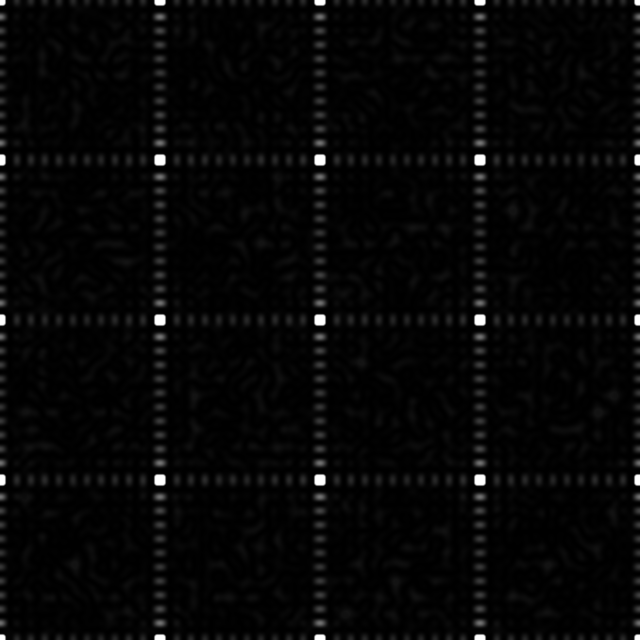
Give the GLSL for this pattern, as a WebGL 1 fragment shader.

```glsl
precision highp float;

uniform vec2 u_resolution;

const float PI = 3.14159265;
const float REPEATS = 4.0;            // cells across and down
const float LOBE_PITCH = 0.0876;      // spacing of side lobes, in cells
const float LOBE_START = 0.062;       // first dark gap beside a peak
const float PEAK_HALF = 0.0345;       // half width of a bright peak
const float PEAK_ROUND = 0.018;       // its corner radius
const float PEAK_SOFT = 0.008;        // its edge softness
const float COLUMN_LEVEL = 0.27;      // lobes strung vertically
const float ROW_LEVEL = 0.16;         // lobes strung horizontally
const float FIRST_LOBE_GAIN = 0.65;   // extra light next to a peak, columns only
const float CROSS_LEVEL = 0.12;       // faint lobes off the axes
const float CROSS_FALLOFF = 5.0;
const float SPECKLE_CELLS = 38.0;     // noise cells per canvas, whole number
const float SPECKLE_LEVEL = 0.22;
const float SPECKLE_MAX = 0.075;

// Unit gradient for a lattice point, wrapped to the canvas
vec2 latticeGradient(vec2 cell) {
  vec2 wrapped = mod(cell, SPECKLE_CELLS);
  vec3 h = fract(wrapped.xyx * vec3(0.1031, 0.1030, 0.0973));
  h += dot(h, h.yzx + 33.33);
  float angle = 2.0 * PI * fract((h.x + h.y) * h.z);
  return vec2(cos(angle), sin(angle));
}

float gradientNoise(vec2 p) {
  vec2 cell = floor(p);
  vec2 f = p - cell;
  vec2 w = f * f * f * (f * (f * 6.0 - 15.0) + 10.0);
  vec2 e = vec2(0.0, 1.0);
  float a = dot(latticeGradient(cell), f);
  float b = dot(latticeGradient(cell + e.yx), f - e.yx);
  float c = dot(latticeGradient(cell + e.xy), f - e.xy);
  float d = dot(latticeGradient(cell + e.yy), f - e.yy);
  return mix(mix(a, b, w.x), mix(c, d, w.x), w.y);
}

// Distance along each axis to the nearest lattice line, 0 to 0.5
vec2 foldToLattice(vec2 p) {
  return abs(fract(p + 0.5) - 0.5);
}

// Evenly spaced side lobes, dark inside the central lobe
vec2 sideLobes(vec2 d) {
  vec2 s = sin(PI * (d - 0.5) / LOBE_PITCH);
  return pow(s * s, vec2(1.3)) * step(LOBE_START, d);
}

// Central lobe seen across an axis
vec2 mainLobe(vec2 d) {
  vec2 c = cos(0.5 * PI * min(d / LOBE_START, 1.0));
  return c * c;
}

float roundedBox(vec2 d, float halfSize, float radius) {
  vec2 q = d - halfSize + radius;
  return length(max(q, 0.0)) + min(max(q.x, q.y), 0.0) - radius;
}

void main() {
  vec2 uv = gl_FragCoord.xy / u_resolution;
  vec2 d = foldToLattice(uv * REPEATS);
  vec2 side = sideLobes(d);
  vec2 centre = mainLobe(d);

  // Dotted columns and rows
  float firstLobe = 1.0 - smoothstep(0.12, 0.16, d.y);
  float column = COLUMN_LEVEL * (1.0 + FIRST_LOBE_GAIN * firstLobe)
               * mix(1.0, 0.75, smoothstep(0.1, 0.5, d.y));
  float row = ROW_LEVEL * mix(1.0, 0.85, smoothstep(0.1, 0.5, d.x));
  float light = column * side.y * centre.x + row * side.x * centre.y;

  // Weak lattice of lobes around each peak
  light += CROSS_LEVEL * side.x * side.y * exp(-CROSS_FALLOFF * (d.x + d.y));

  // Speckle that differs from cell to cell
  float n = gradientNoise(uv * SPECKLE_CELLS);
  float clearing = mix(0.35, 1.0, smoothstep(0.03, 0.2, min(d.x, d.y)));
  light += min(SPECKLE_LEVEL * n * n, SPECKLE_MAX) * clearing;

  // Saturated peaks
  float pixel = REPEATS / min(u_resolution.x, u_resolution.y);
  float soft = max(PEAK_SOFT, pixel);
  float peak = 1.0 - smoothstep(-soft, soft, roundedBox(d, PEAK_HALF, PEAK_ROUND));
  light = mix(light, 1.0, peak);

  gl_FragColor = vec4(vec3(light), 1.0);
}
```
